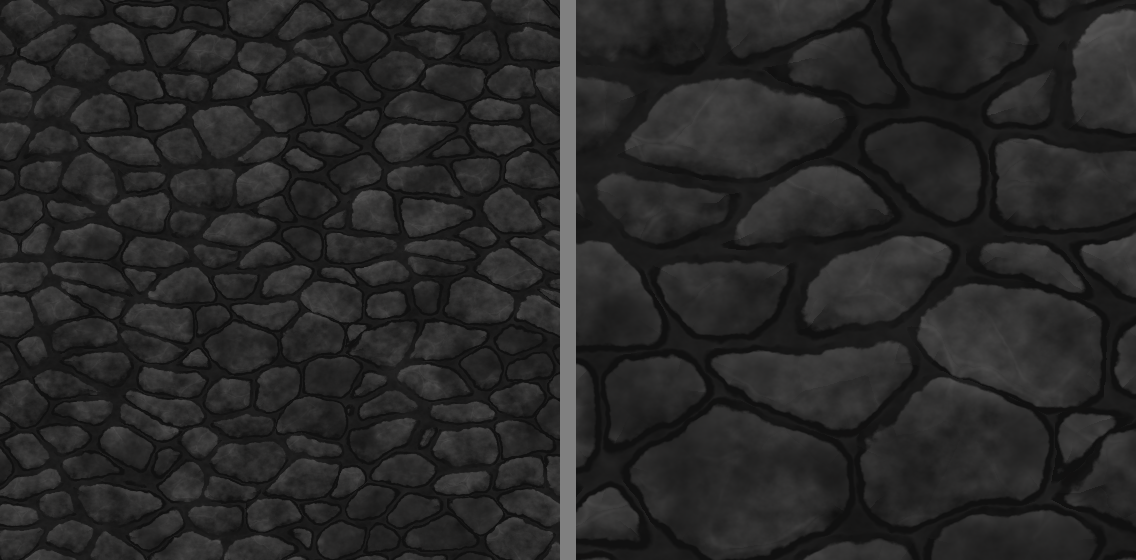
Left, the full canvas; right, a detail of the centre.
A WebGL 2 fragment shader for this texture:

```glsl
#version 300 es
precision highp float;

uniform vec2 u_resolution;
out vec4 fragColor;

const vec2 STONE_DENSITY = vec2(10.5, 17.0);
const vec2 FACET_DENSITY = vec2(19.0, 25.0);
const vec2 JITTER = vec2(0.9, 0.72);
const float SIZE_SPREAD = 0.34;
const float CORNER_ROUNDING = 0.014;
const float GAP_MIN = 0.0030;
const float GAP_MAX = 0.0085;
const float EDGE_ROUGHNESS = 0.011;
const float OUTLINE_WIDTH = 0.0034;
const float EDGE_SOFTNESS = 0.0011;
const vec2 LIGHT_DIR = vec2(-0.25, 0.97);
const float STONE_TONE = 0.186;
const float DIRT_TONE = 0.118;
const float MORTAR_TONE = 0.108;
const float OUTLINE_TONE = 0.058;
const vec3 TINT = vec3(1.008, 0.998, 0.994);

struct Cell {
    float border;   // rounded distance to the cell border
    vec2 normal;    // outward direction of the nearest border
    vec2 offset;    // position relative to the cell site
    vec2 id;
};

vec3 hash3(vec2 p) {
    vec3 q = fract(p.xyx * vec3(0.1031, 0.1030, 0.0973));
    q += dot(q, q.yxz + 33.33);
    return fract((q.xxy + q.yzz) * q.zyx);
}

float valueNoise(vec2 p) {
    vec2 i = floor(p), f = fract(p);
    f = f * f * (3.0 - 2.0 * f);
    float low = mix(hash3(i).x, hash3(i + vec2(1, 0)).x, f.x);
    float high = mix(hash3(i + vec2(0, 1)).x, hash3(i + vec2(1, 1)).x, f.x);
    return mix(low, high, f.y);
}

float fbm(vec2 p) {
    float sum = 0.0, amp = 0.5;
    for (int i = 0; i < 5; i++) {
        sum += amp * valueNoise(p);
        p = mat2(1.6, 1.2, -1.2, 1.6) * p + 7.3;
        amp *= 0.5;
    }
    return sum / 0.97;
}

// Gentle bending of the courses by layered sines
vec2 sineWarp(vec2 p) {
    vec2 bend = vec2(0.0);
    float freq = 9.0, amp = 0.010;
    for (int i = 0; i < 4; i++) {
        bend += amp * sin(freq * (p.yx + bend.yx * 3.0) + vec2(1.7, 4.1) * float(i + 1));
        bend += 0.5 * amp * sin(freq * 1.3 * p + vec2(5.2, 0.8) * float(i));
        freq *= 1.9;
        amp *= 0.55;
    }
    return bend;
}

// Site position in xy, weight in z; odd rows shift by half a cell
vec3 siteOf(vec2 id) {
    vec3 h = hash3(id + 41.0);
    vec2 pos = id + 0.5 + (h.xy - 0.5) * JITTER;
    pos.x += 0.5 * mod(id.y, 2.0);
    return vec3(pos, SIZE_SPREAD * h.z * h.z);
}

float smoothMin(float a, float b, float k) {
    float h = max(k - abs(a - b), 0.0) / k;
    return min(a, b) - 0.25 * h * h * k;
}

// Weighted cellular pattern with distances in canvas units
Cell cellular(vec2 p, vec2 density) {
    p *= density;
    vec2 base = floor(p), winner = base;
    float best = 1e5;
    for (int y = -2; y <= 2; y++)
    for (int x = -2; x <= 2; x++) {
        vec2 id = base + vec2(x, y);
        vec3 site = siteOf(id);
        vec2 d = p - site.xy;
        float power = dot(d, d) - site.z;
        if (power < best) { best = power; winner = id; }
    }
    vec3 own = siteOf(winner);
    Cell cell = Cell(1.0, vec2(0.0), p - own.xy, winner);
    float nearest = 1e5;
    for (int y = -2; y <= 2; y++)
    for (int x = -2; x <= 2; x++) {
        if (x == 0 && y == 0) continue;
        vec3 site = siteOf(winner + vec2(x, y));
        vec2 d = p - site.xy, axis = site.xy - own.xy;
        vec2 slope = axis * density;
        float dist = 0.5 * (dot(d, d) - site.z - best) / length(slope);
        if (dist < nearest) { nearest = dist; cell.normal = normalize(slope); }
        cell.border = smoothMin(cell.border, dist, CORNER_ROUNDING);
    }
    return cell;
}

void main() {
    vec2 uv = gl_FragCoord.xy / u_resolution.y;
    float soft = max(EDGE_SOFTNESS, 0.8 / u_resolution.y);
    float coarse = fbm(uv * 11.0 + 3.0);
    float mottle = fbm(uv * 34.0);
    float grain = fbm(uv * vec2(105.0, 125.0) + 19.0);

    // Stone outline
    vec2 p = uv + sineWarp(uv) + 0.012 * (vec2(mottle, fbm(uv * 30.0 + 50.0)) - 0.5);
    Cell stone = cellular(p, STONE_DENSITY);
    vec3 rnd = hash3(stone.id + 113.0);
    float inset = stone.border - mix(GAP_MIN, GAP_MAX, rnd.x);
    inset += EDGE_ROUGHNESS * (0.6 * mottle + 0.4 * grain - 0.5);

    // Stone face: mottling, chipped facets, lit bevel and dirt
    Cell facet = cellular(p + 0.03 * (coarse - 0.5) + 5.0, FACET_DENSITY);
    float face = STONE_TONE + 0.05 * (rnd.y - 0.5);
    face += 0.15 * (mottle - 0.5) + 0.10 * (grain - 0.5);
    face += 0.022 * (hash3(facet.id).y - 0.5) + 0.022 * stone.offset.y;
    float ridge = 1.0 - smoothstep(0.0, 0.0022, abs(facet.border));
    face += 0.026 * ridge * smoothstep(0.45, 0.65, mottle);
    float bevel = 1.0 - smoothstep(0.001, 0.010, inset);
    face += bevel * (0.036 * dot(stone.normal, LIGHT_DIR) - 0.004);
    float dirt = smoothstep(0.55, 0.72, coarse + 0.25 * (rnd.z - 0.5));
    face = mix(face, DIRT_TONE + 0.10 * (mottle - 0.5), 0.65 * dirt);

    // Mortar with a broken dark outline around each stone
    float mortar = MORTAR_TONE + 0.05 * (mottle - 0.5) + 0.05 * (grain - 0.5);
    float outline = 1.0 - smoothstep(0.3, 1.0, abs(inset + 0.6 * OUTLINE_WIDTH) / OUTLINE_WIDTH);
    outline *= smoothstep(0.30, 0.55, coarse + 0.3 * (grain - 0.5) - 0.08 * stone.normal.y);
    mortar = mix(mortar, OUTLINE_TONE, 0.9 * outline);

    float tone = mix(mortar, face, smoothstep(-soft, soft, inset));
    fragColor = vec4(clamp(tone * TINT, 0.0, 1.0), 1.0);
}
```
